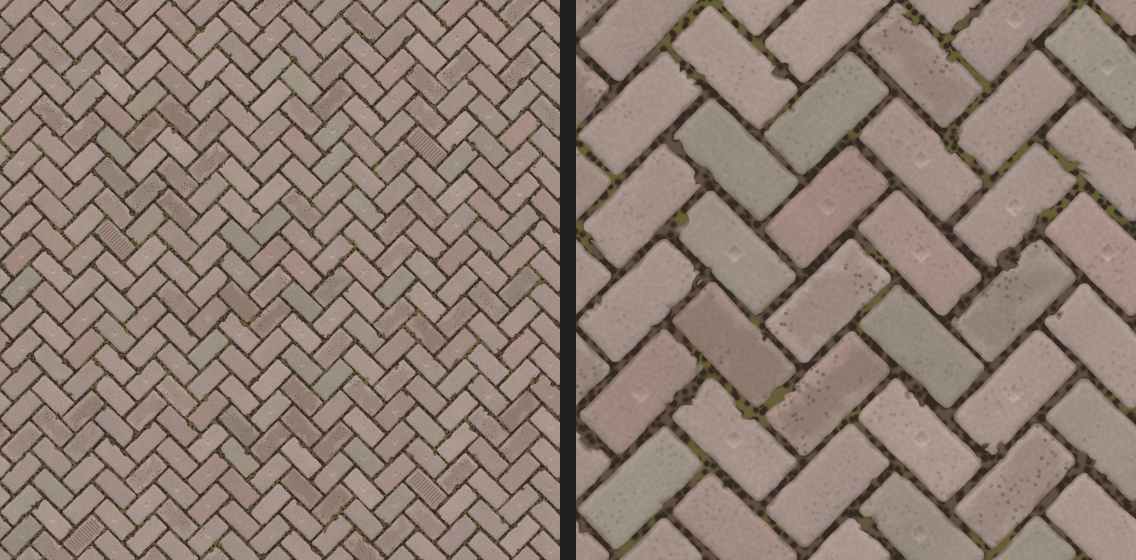
Left: the whole. Right: its middle third, enlarged.
A Shadertoy shader for this texture:

```glsl
// Weathered clay pavers in a 45 degree herringbone, with soil and moss in the joints.
// The canvas is turned into brick axes, each cell is assigned to its 2:1 brick, and a
// rounded box per brick is shaded with hashed tints, wear patches, dimples and grain.

const float ROWS = 18.0;                    // bricks stacked per column; 9 zigzags across
const vec2  SHIFT = vec2(0.445, 0.04);      // pattern origin, in row heights
const vec2  HALF_SIZE = vec2(0.945, 0.445); // brick half size, in brick widths
const float CORNER = 0.10;
const float EDGE_WOBBLE = 0.016;
const float CHIP_DEPTH = 0.11;
const float TILT = 0.05;
const float DIMPLE_SHARE = 0.36;
const float DIMPLE_SIZE = 0.10;
const float WORN_SHARE = 0.24;
const float RIDGED_SHARE = 0.012;

const vec3 CLAY   = vec3(0.665, 0.592, 0.562);
const vec3 ROSE   = vec3(0.640, 0.540, 0.505);
const vec3 GREY   = vec3(0.615, 0.580, 0.525);
const vec3 WORN   = vec3(0.545, 0.465, 0.420);
const vec3 GRIME  = vec3(0.400, 0.340, 0.300);
const vec3 SHADOW = vec3(0.200, 0.160, 0.135);
const vec3 SOIL   = vec3(0.370, 0.310, 0.250);
const vec3 MOSS   = vec3(0.410, 0.400, 0.200);

vec2 hash2(vec2 p) {
    vec3 q = fract(p.xyx * vec3(0.1031, 0.1030, 0.0973));
    q += dot(q, q.yzx + 33.33);
    return fract((q.xx + q.yz) * q.zy);
}

// Distance to the nearest scattered point
float cellular(vec2 p) {
    vec2 cell = floor(p), f = fract(p);
    float nearest = 2.0;
    for (int j = -1; j <= 1; j++)
        for (int i = -1; i <= 1; i++) {
            vec2 g = vec2(i, j);
            vec2 r = g + hash2(cell + g) - f;
            nearest = min(nearest, dot(r, r));
        }
    return sqrt(nearest);
}

// Layered, warped sines, about -1 to 1
float waves(vec2 p) {
    float sum = 0.0, amp = 0.5;
    for (int i = 0; i < 4; i++) {
        p = mat2(0.8, 0.6, -0.6, 0.8) * p * 1.7 + 1.3;
        p += 0.6 * sin(p.yx * 0.9);
        sum += amp * sin(p.x) * cos(p.y);
        amp *= 0.7;
    }
    return sum;
}

float roundedBox(vec2 p, vec2 halfSize, float r) {
    vec2 q = abs(p) - halfSize + r;
    return length(max(q, 0.0)) + min(max(q.x, q.y), 0.0) - r;
}

// Brick id in xy, position from its centre in zw with z along its length
vec4 herringbone(vec2 p) {
    vec2 cell = floor(p);
    float k = mod(cell.x - cell.y, 4.0);
    if (k < 1.5) {
        vec2 id = cell - vec2(step(0.5, k), 0.0);
        return vec4(id, p - id - vec2(1.0, 0.5));
    }
    vec2 id = cell - vec2(0.0, step(k, 2.5));
    return vec4(id, (p - id - vec2(0.5, 1.0)).yx);
}

void mainImage(out vec4 fragColor, in vec2 fragCoord) {
    // Brick axes: one unit is one brick width
    vec2 s = fragCoord / iResolution.y * ROWS - SHIFT;
    vec2 p = vec2(s.y + s.x, s.y - s.x);
    float px = 1.4142 * ROWS / iResolution.y;

    vec4 brick = herringbone(p);
    vec2 look = hash2(brick.xy + 17.0), kind = hash2(brick.xy + 71.0);
    vec2 pose = hash2(brick.xy + 139.0) - 0.5;
    vec2 l = brick.zw + 0.035 * pose;
    l += TILT * pose.x * vec2(-l.y, l.x);

    // Outline with wobble and chipped spots
    float rough = waves(p * 3.0);
    float grain = cellular(p * 7.0);
    float chips = smoothstep(0.35, 0.05, cellular(p * 0.9 + 4.0));
    float d = roundedBox(l, HALF_SIZE, CORNER) + EDGE_WOBBLE * rough;
    d += CHIP_DEPTH * chips * smoothstep(0.15, 0.8, rough + 0.5 * grain);

    // Base tint of the brick
    vec3 face = mix(CLAY, ROSE, 0.75 * smoothstep(0.6, 1.0, look.x));
    face = mix(face, GREY, 0.8 * smoothstep(0.82, 0.95, look.y));
    face *= 0.97 + 0.07 * pose.y + 0.025 * waves(p * 1.3);

    // Worn skin: an uneven patch, spotted with grime
    float worn = step(1.0 - WORN_SHARE, kind.x);
    float patchArea = smoothstep(-0.12, 0.12, -d - 0.13 + 0.28 * waves(p * 1.7 + 9.0));
    face = mix(face, WORN, worn * patchArea * (0.35 + 0.5 * look.x));
    float pits = smoothstep(0.30, 0.12, grain) * smoothstep(-0.1, 0.5, waves(p * 2.1 + 30.0));
    face = mix(face, GRIME, pits * mix(0.22, 0.65, worn));

    // Pressed square dimple, or a ridged face on a rare brick
    float dimple = roundedBox(l - 0.06 * pose, vec2(DIMPLE_SIZE), 0.02);
    float slope = clamp((l.x + l.y) / DIMPLE_SIZE, -1.0, 1.0);
    float pressed = step(kind.y, DIMPLE_SHARE) * (1.0 - worn);
    face *= 1.0 - 0.10 * pressed * slope * smoothstep(px, -px, dimple);
    face *= 1.0 + 0.05 * pressed * smoothstep(0.03 + px, 0.0, abs(dimple));
    float ridged = step(1.0 - RIDGED_SHARE, kind.y) * smoothstep(-0.10, -0.16, d);
    face = mix(face, WORN * (1.05 + 0.12 * sin(l.x * 48.0)), ridged);

    // Fine grain, lit bevel and dirty rim
    face *= 1.0 + 0.07 * (cellular(p * 13.0) - 0.45);
    vec2 q = abs(l) - HALF_SIZE;
    vec2 normal = sign(l) * (q.x > q.y ? vec2(1.0, 0.0) : vec2(0.0, 1.0));
    face *= 1.0 + 0.06 * dot(normal, vec2(0.7)) * smoothstep(-0.16, -0.06, d);
    face = mix(face, GRIME, 0.65 * smoothstep(-0.065, 0.01, d + 0.025 * rough));

    // Joint filling
    vec3 joint = mix(SHADOW, SOIL, smoothstep(0.2, 0.75, grain + 0.25 * rough));
    float moss = smoothstep(0.15, 0.55, waves(p * 0.55 + 50.0) + 0.3 * chips);
    joint = mix(joint, MOSS, 0.75 * moss * smoothstep(0.2, 0.5, grain));

    vec3 color = mix(face, joint, smoothstep(-0.6 * px, 0.6 * px, d));
    fragColor = vec4(color, 1.0);
}
```
